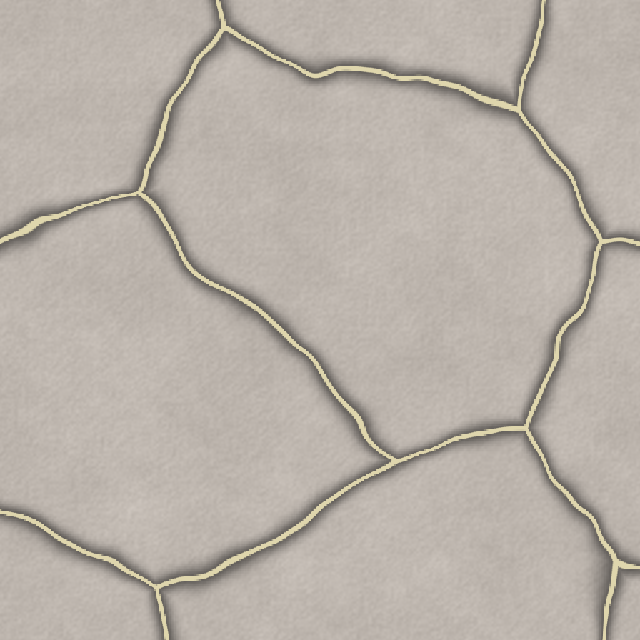
Write a WebGL 1 fragment shader that draws this texture.

```glsl
precision highp float;

uniform vec2 u_resolution;

const vec3 STONE = vec3(0.745, 0.714, 0.684);
const vec3 VEIN = vec3(0.875, 0.84, 0.68);

float hash(vec2 p) {
  return fract(sin(dot(p, vec2(127.1, 311.7))) * 43758.5453);
}

vec2 hash2(vec2 p) {
  return vec2(hash(p), hash(p + vec2(37.2, 91.7)));
}

float noise(vec2 p) {
  vec2 cell = floor(p);
  vec2 f = fract(p);
  f = f * f * (3.0 - 2.0 * f);
  float low = mix(hash(cell), hash(cell + vec2(1.0, 0.0)), f.x);
  float high = mix(hash(cell + vec2(0.0, 1.0)), hash(cell + 1.0), f.x);
  return mix(low, high, f.y);
}

float fbm(vec2 p) {
  float sum = 0.0;
  float weight = 0.5;
  for (int i = 0; i < 4; i++) {
    sum += weight * (noise(p) - 0.5);
    p = p * 2.03 + 17.3;
    weight *= 0.6;
  }
  return sum;
}

// Centred two-component noise for bending coordinates
vec2 wobble(vec2 p) {
  return vec2(noise(p), noise(p + 43.7)) - 0.5;
}

// Coordinates pulled towards a grid, with soft steps between its cells
vec2 softSnap(vec2 p, float cells) {
  vec2 g = p * cells;
  return (floor(g) + smoothstep(0.2, 0.8, fract(g))) / cells;
}

vec2 site(vec2 cell, float jitter) {
  return cell + 0.5 + jitter * (hash2(cell) - 0.5);
}

// Distance to the nearest border between Voronoi cells
float borderDistance(vec2 p, float jitter) {
  vec2 home = floor(p);
  vec2 nearest = vec2(8.0);
  for (int y = -1; y <= 1; y++) {
    for (int x = -1; x <= 1; x++) {
      vec2 r = site(home + vec2(float(x), float(y)), jitter) - p;
      if (dot(r, r) < dot(nearest, nearest)) nearest = r;
    }
  }
  float border = 8.0;
  for (int y = -2; y <= 2; y++) {
    for (int x = -2; x <= 2; x++) {
      vec2 r = site(home + vec2(float(x), float(y)), jitter) - p;
      vec2 across = r - nearest;
      if (dot(across, across) > 0.0001) {
        border = min(border, dot(0.5 * (nearest + r), normalize(across)));
      }
    }
  }
  return border;
}

// Distance to the crooked veins, in canvas units
float veinDistance(vec2 uv, float scale) {
  vec2 p = softSnap(uv, 256.0);
  p += 0.05 * wobble(p * 7.0) + 0.014 * wobble(p * 23.0 + 5.0);
  return borderDistance(p * scale + vec2(3.3, 7.6), 0.8) / scale;
}

// Brightness offset from soft blotches and fine embossed grain
float stoneGrain(vec2 uv) {
  float blotches = 0.055 * fbm(uv * 9.0) + 0.04 * fbm(uv * 34.0 + 11.0);
  vec2 g = uv * 170.0;
  float relief = noise(g) - noise(g + vec2(0.5, -0.5));
  float speckle = noise(uv * 256.0 + 29.0) - 0.5;
  return blotches + 0.03 * relief + 0.028 * speckle;
}

void main() {
  vec2 uv = gl_FragCoord.xy / min(u_resolution.x, u_resolution.y);
  float d = veinDistance(uv, 1.75);

  // Stone, darkened beside the veins
  float shadow = exp(-pow(d / 0.015, 2.0));
  vec3 color = (STONE + stoneGrain(uv)) * (1.0 - 0.5 * shadow);

  // Pale vein
  float vein = 1.0 - smoothstep(0.0026, 0.0044, d);
  color = mix(color, VEIN, vein);

  gl_FragColor = vec4(color, 1.0);
}
```
